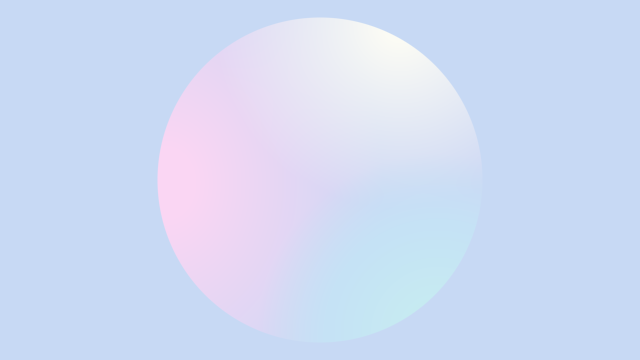
This background is drawn by a WebGL 2 fragment shader. Its source:

```glsl
#version 300 es
precision highp float;
// A pastel disc on a flat periwinkle backdrop.
// The disc is shaded by radial glows layered over a lilac-blue base:
// pink from the left, warm white from the top, sky and aqua from lower right.

#define DISC_RADIUS 0.4514
#define PINK_REACH 0.60
#define WHITE_REACH 0.51
#define SKY_REACH 0.50
#define SKY_CORE 0.31
#define AQUA_REACH 0.30

uniform vec2 u_resolution;
out vec4 fragColor;

const vec3 BACKDROP = vec3(0.780, 0.851, 0.957);
const vec3 LILAC = vec3(0.800, 0.843, 0.957);
const vec3 PINK = vec3(0.980, 0.839, 0.953);
const vec3 WHITE = vec3(0.984, 0.984, 0.957);
const vec3 SKY = vec3(0.773, 0.886, 0.961);
const vec3 AQUA = vec3(0.776, 0.922, 0.945);

// Linear falloff with a small saturated core; gain sets the core size.
float glow(vec2 offset, float reach, float gain) {
    return clamp(gain * (1.0 - length(offset) / reach), 0.0, 1.0);
}

vec3 discColor(vec2 p) {
    // The pink glow is stretched vertically.
    vec2 pinkOffset = (p - vec2(-0.426, -0.009)) * vec2(1.0, 0.8);
    vec2 whiteOffset = p - vec2(0.222, 0.431);
    vec2 skyOffset = p - vec2(0.326, -0.426);
    float skyGain = SKY_REACH / (SKY_REACH - SKY_CORE);

    vec3 color = mix(LILAC, PINK, glow(pinkOffset, PINK_REACH, 1.15));
    color = mix(color, WHITE, glow(whiteOffset, WHITE_REACH, 1.1));
    color = mix(color, SKY, glow(skyOffset, SKY_REACH, skyGain));
    return mix(color, AQUA, glow(skyOffset, AQUA_REACH, 1.3));
}

void main() {
    // Centred coordinates in units of the canvas height.
    vec2 p = (gl_FragCoord.xy - 0.5 * u_resolution) / u_resolution.y;

    // Disc edge, smoothed over about one pixel.
    float edge = 0.75 / u_resolution.y;
    float disc = 1.0 - smoothstep(-edge, edge, length(p) - DISC_RADIUS);

    fragColor = vec4(mix(BACKDROP, discColor(p), disc), 1.0);
}
```
